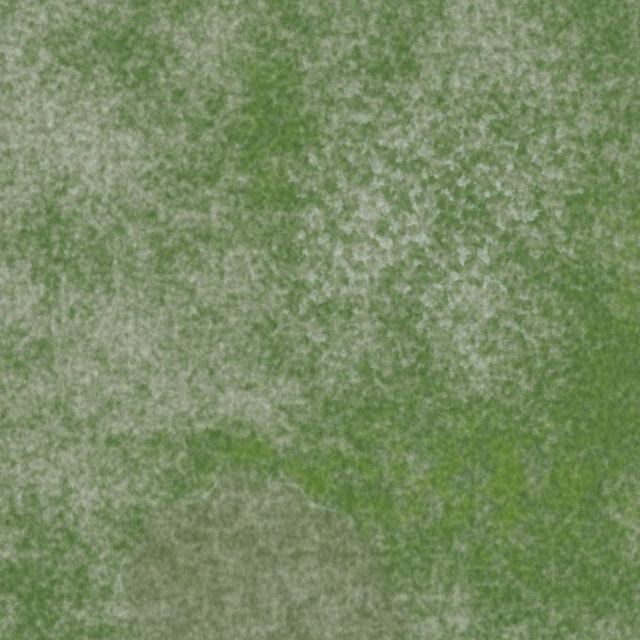
Write a WebGL 2 fragment shader that draws this texture.

```glsl
#version 300 es
precision highp float;
// Patchy meadow seen from above: lush grass, dry straw, pale flecks and a bare rounded patch.

#define GRASS vec3(0.355, 0.470, 0.262)
#define STRAW vec3(0.590, 0.615, 0.525)
#define LUSH vec3(0.385, 0.520, 0.190)
#define FLECK vec3(0.675, 0.725, 0.670)
#define SOIL vec3(0.490, 0.515, 0.405)
#define PATCH_SCALE 6.0
#define TUFT_SCALE 34.0
#define GRAIN_SCALE 85.0
#define FLECK_SCALE 52.0
#define WARP 0.07
#define SHADING 0.34

uniform vec2 u_resolution;
out vec4 fragColor;

// Unit gradient direction for a lattice cell
vec2 cellGradient(vec2 cell) {
    vec3 h = fract(cell.xyx * vec3(0.1031, 0.1030, 0.0973));
    h += dot(h, h.yzx + 33.33);
    float angle = 6.2832 * fract((h.x + h.y) * h.z);
    return vec2(cos(angle), sin(angle));
}

float gradientNoise(vec2 p) {
    vec2 i = floor(p);
    vec2 f = p - i;
    vec2 u = f * f * f * (f * (f * 6.0 - 15.0) + 10.0);
    vec2 e = vec2(1.0, 0.0);
    float a = dot(cellGradient(i), f);
    float b = dot(cellGradient(i + e.xy), f - e.xy);
    float c = dot(cellGradient(i + e.yx), f - e.yx);
    float d = dot(cellGradient(i + e.xx), f - e.xx);
    return mix(mix(a, b, u.x), mix(c, d, u.x), u.y);
}

float fbm(vec2 p) {
    float sum = 0.0;
    float amplitude = 0.65;
    for (int octave = 0; octave < 3; octave++) {
        sum += amplitude * gradientNoise(p);
        p = mat2(1.6, 1.2, -1.2, 1.6) * p + 17.3;
        amplitude *= 0.5;
    }
    return sum;
}

// Soft elliptical region
float blob(vec2 p, vec2 center, vec2 radius) {
    vec2 d = (p - center) / radius;
    return exp(-dot(d, d));
}

void main() {
    vec2 p = gl_FragCoord.xy / u_resolution;
    vec2 q = p + WARP * vec2(fbm(p * 7.0 + 3.0), fbm(p * 7.0 + 41.0));

    // Broad regions of growth
    float lush = blob(q, vec2(0.80, 0.24), vec2(0.27, 0.13))
               + 0.7 * blob(q, vec2(0.40, 0.28), vec2(0.16, 0.045))
               + 0.6 * blob(q, vec2(0.41, 0.80), vec2(0.06, 0.15))
               + 0.6 * blob(q, vec2(1.00, 0.54), vec2(0.11, 0.18));
    float arid = blob(q, vec2(0.14, 0.45), vec2(0.26, 0.15))
               + 0.7 * blob(q, vec2(0.08, 0.80), vec2(0.15, 0.20));
    float flecked = blob(q, vec2(0.72, 0.64), vec2(0.28, 0.27))
                  + 0.5 * blob(q, vec2(0.10, 0.72), vec2(0.14, 0.28))
                  + 0.6 * blob(q, vec2(0.495, 0.58), vec2(0.025, 0.14));
    lush = min(lush, 1.0);

    // Noise from coarse to fine
    float patches = fbm(p * PATCH_SCALE + 5.0);
    float tufts = fbm(p * TUFT_SCALE + 11.0);
    float grain = fbm(p * GRAIN_SCALE + 29.0);

    // Grass against straw
    float dry = 0.46 + 0.28 * arid - 0.34 * lush
              + 0.75 * patches + 0.75 * tufts + 0.40 * grain;
    vec3 color = mix(GRASS, STRAW, smoothstep(-0.05, 1.05, dry));

    // Bright growth gathered in clumps
    float clumps = smoothstep(-0.25, 0.30, fbm(p * 22.0 + 61.0));
    color = mix(color, LUSH, 0.75 * lush * clumps);

    // Bare rounded patch with a broken pale rim
    vec2 toPatch = (q - vec2(0.40, 0.04)) / vec2(0.22, 0.20);
    float edge = length(toPatch) - 1.0;
    float bare = 1.0 - smoothstep(-0.10, 0.06, edge);
    color = mix(color, SOIL + 0.12 * tufts, 0.60 * bare);
    float rim = exp(-pow(edge / 0.022, 2.0)) * smoothstep(-0.05, 0.25, fbm(p * 9.0 + 73.0));
    color = mix(color, FLECK, 0.45 * rim);

    // Small pale flecks, irregular and curled
    vec2 curl = 0.35 * vec2(tufts, grain);
    float fleckField = fbm(p * FLECK_SCALE + curl + 83.0) + 0.35 * patches;
    float fleck = smoothstep(0.0, 0.34, fleckField);
    float fleckAmount = (0.20 + 0.60 * flecked) * (1.0 - 0.8 * lush) * (1.0 - 0.6 * bare);
    color = mix(color, FLECK, fleck * min(fleckAmount, 0.75));

    // Fine light and shade between blades
    float blades = fbm(p * vec2(120.0, 95.0) + 97.0);
    color *= 1.0 + SHADING * (0.6 * grain + 0.6 * blades);

    fragColor = vec4(clamp(color, 0.0, 1.0), 1.0);
}
```
